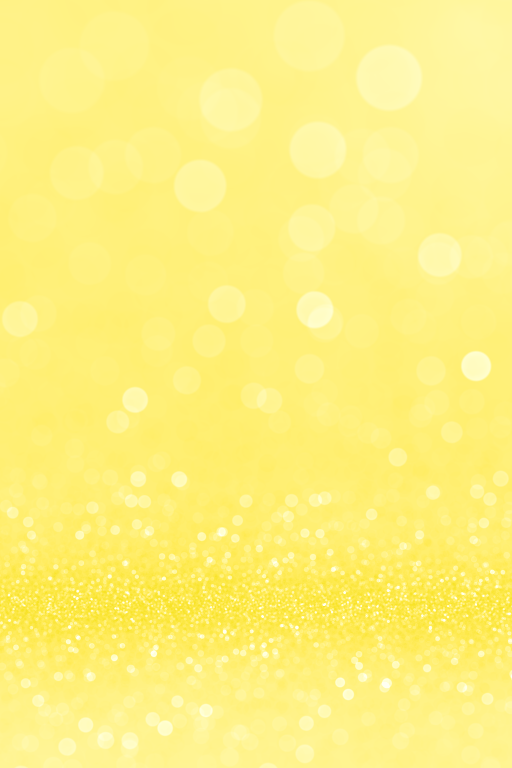
Give the GLSL for this background, as a Shadertoy shader.

```glsl
#define FOCUS_Y 0.318      // height of the sharp band, in canvas widths
#define FOCUS_DEPTH 0.030  // half thickness of the sharp band
#define BLUR_SLOPE 0.062   // disc radius gained per unit of defocus
#define CELL 0.16          // scatter cell size relative to defocus
#define LAYERS 4
#define GRAIN 0.42         // contrast of the common grains
#define SPARKLE 0.50       // brightness of the rare grains
#define SPARKLE_RATE 0.03
#define CLOUD 0.07         // contrast of the soft haze

vec3 hash3(vec3 p) {
    p = fract(p * vec3(0.1031, 0.1030, 0.0973));
    p += dot(p, p.yxz + 33.33);
    return fract((p.xxy + p.yxx) * p.zyx);
}

float valueNoise(vec2 p) {
    vec2 cell = floor(p), f = fract(p);
    f = f * f * (3.0 - 2.0 * f);
    float bottom = mix(hash3(vec3(cell, 9.0)).x, hash3(vec3(cell + vec2(1, 0), 9.0)).x, f.x);
    float top = mix(hash3(vec3(cell + vec2(0, 1), 9.0)).x, hash3(vec3(cell + vec2(1, 1), 9.0)).x, f.x);
    return mix(bottom, top, f.y);
}

// Disc whose size follows its distance from the focal band
float bokeh(vec2 p, vec2 centre) {
    float radius = BLUR_SLOPE * length(vec2(centre.y - FOCUS_Y, FOCUS_DEPTH));
    float edge = 0.6 / iResolution.x + 0.05 * radius;
    float dist = length(p - centre);
    float rim = 0.85 + 0.15 * smoothstep(0.5, 1.0, dist / radius);
    return rim * (1.0 - smoothstep(radius - edge, radius + edge, dist));
}

// Grains on a grid that is finest at the focal band and widens away from it
float glitter(vec2 p) {
    float defocus = abs(p.y - FOCUS_Y);
    float grainGain = GRAIN * (0.13 + 0.87 * exp(-defocus / 0.11));
    float sparkleGain = SPARKLE * (0.10 + 0.90 * exp(-defocus / 0.20));
    float depth = asinh((p.y - FOCUS_Y) / FOCUS_DEPTH) / CELL;
    float sum = 0.0;
    for (int layer = 0; layer < LAYERS; layer++) {
        float shift = 0.37 * float(layer);
        for (int j = -1; j <= 1; j++) {
            float row = floor(depth + shift) + float(j);
            float width = CELL * FOCUS_DEPTH * cosh((row + 0.5 - shift) * CELL);
            for (int i = -1; i <= 1; i++) {
                float column = floor(p.x / width + shift) + float(i);
                vec3 id = vec3(column, row, float(layer) * 17.0);
                vec3 rnd = hash3(id);
                float y = FOCUS_Y + FOCUS_DEPTH * sinh((row + rnd.y - shift) * CELL);
                vec2 centre = vec2((column + rnd.x - shift) * width, y);
                // Subtracting the mean power keeps the overall tone unchanged
                float strength = grainGain * (pow(rnd.z, 6.0) - 1.0 / 7.0);
                float rare = step(1.0 - SPARKLE_RATE, hash3(id + 71.0).x);
                sum += (strength + sparkleGain * rare) * bokeh(p, centre);
            }
        }
    }
    return sum;
}

// The large lights that shape the composition
float mainLights(vec2 p) {
    float sum = 0.06 * bokeh(p, vec2(0.604, 1.430));
    sum += 0.13 * bokeh(p, vec2(0.760, 1.348));
    sum += 0.09 * bokeh(p, vec2(0.451, 1.305));
    sum += 0.12 * bokeh(p, vec2(0.621, 1.207));
    sum += 0.06 * bokeh(p, vec2(0.150, 1.162));
    sum += 0.14 * bokeh(p, vec2(0.391, 1.137));
    sum += 0.09 * bokeh(p, vec2(0.609, 1.055));
    sum += 0.14 * bokeh(p, vec2(0.859, 1.002));
    sum += 0.14 * bokeh(p, vec2(0.443, 0.906));
    sum += 0.24 * bokeh(p, vec2(0.615, 0.895));
    sum += 0.14 * bokeh(p, vec2(0.039, 0.877));
    sum += 0.34 * bokeh(p, vec2(0.930, 0.785));
    sum += 0.25 * bokeh(p, vec2(0.264, 0.719));
    sum += 0.14 * bokeh(p, vec2(0.230, 0.676));
    sum += 0.18 * bokeh(p, vec2(0.777, 0.607));
    sum += 0.26 * bokeh(p, vec2(0.350, 0.564));
    return sum;
}

// Broad tone: pale top, dark focal band, pale foreground
float backdrop(vec2 p) {
    float offset = p.y - FOCUS_Y;
    float tone = 0.455 + 0.075 * smoothstep(0.75, 1.5, p.y);
    tone += 0.11 * smoothstep(0.02, 0.30, -offset);
    tone -= 0.16 * exp(-pow(offset / 0.085, 2.0));
    vec2 glow = (p - vec2(1.0, 1.30)) / vec2(0.38, 0.42);
    tone += 0.11 * exp(-dot(glow, glow));
    float haze = 0.65 * valueNoise(p * 5.0) + 0.35 * valueNoise(p * 13.0);
    return tone + CLOUD * (haze - 0.5);
}

void mainImage(out vec4 fragColor, in vec2 fragCoord) {
    vec2 p = fragCoord / iResolution.x;
    float tone = backdrop(p) + glitter(p) + mainLights(p);
    tone = clamp(tone, 0.15, 0.95);
    // Yellow ramp: lighter tones gain blue and a little green
    vec3 yellow = vec3(0.95 + 0.14 * tone, 0.865 + 0.16 * tone, tone);
    fragColor = vec4(min(yellow, 1.0), 1.0);
}
```
